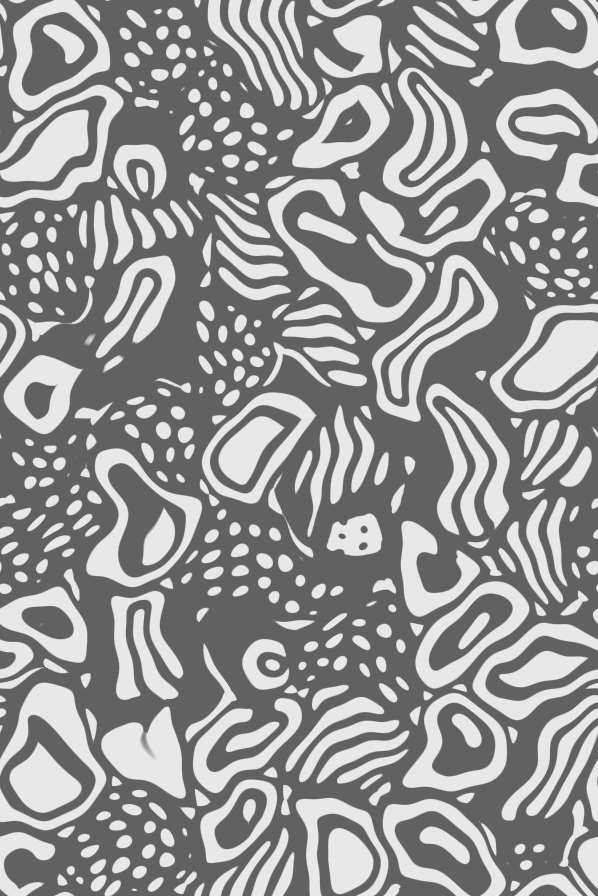
Reproduce this pattern procedurally as a Shadertoy shader.

```glsl
// Seamless doodle pattern: packed pale blobs, rings, bars and dots on dark grey.
const float TAU = 6.2831853;
const vec2 GRID = vec2(6.0, 9.0);   // motifs across and up the tile

vec4 hash4(vec2 c) {
    vec4 n = vec4(dot(c, vec2(127.1, 311.7)), dot(c, vec2(269.5, 183.3)),
                  dot(c, vec2(419.2, 371.9)), dot(c, vec2(83.7, 227.1)));
    return fract(sin(n) * 43758.5);
}

float smoothMax(float a, float b, float k) {
    float h = max(k - abs(a - b), 0.0) / k;
    return max(a, b) + 0.25 * k * h * h;
}

// Curved spine of a motif: local position, distance, weighted distance
vec4 spine(vec2 p, vec2 cell) {
    vec2 id = mod(cell, GRID);
    vec4 h = hash4(id);
    float angle = 1.2 * sin(TAU * dot(id / GRID, vec2(1.0, 2.0))) + 2.4 * (h.z - 0.5);
    float c = cos(angle), s = sin(angle);
    vec2 q = p - cell - 0.5 - 0.5 * (h.xy - 0.5);
    q = vec2(c * q.x + s * q.y, c * q.y - s * q.x);
    q.y += 0.12 * (sin(4.0 * q.x + TAU * h.x) - sin(TAU * h.x));
    float halfLength = 0.6 * h.w * h.w;
    float d = length(vec2(max(abs(q.x) - halfLength, 0.0), q.y));
    return vec4(q, d, d - 0.15 * fract(h.w * 7.0));
}

// Staggered, jittered pebbles
float pebbles(vec2 q, vec2 id) {
    vec2 g = q / 0.22;
    g.x += 0.5 * mod(floor(g.y), 2.0);
    vec4 h = hash4(floor(g) + id * 7.0);
    vec2 o = fract(g) - 0.5 - 0.25 * (h.xy - 0.5);
    return 0.22 * length(o * vec2(1.0, 0.85 + 0.4 * h.w)) - 0.055 - 0.025 * h.z;
}

// Signed distance of the motif that fills one cell; edge is the depth inside it
float motif(vec4 site, float edge, vec2 id) {
    vec2 q = site.xy;
    vec4 h = hash4(id + 31.0);
    float body = 0.05 - edge;
    float outline = max(body, edge - 0.17);
    float core = smoothMax(site.z - 0.1, 0.25 - edge, 0.05);

    // Outline with a core, sometimes opened on one side
    if (h.x < 0.28) {
        if (h.y < 0.45) {
            float opening = max(abs(q.x) - 0.1, -q.y);
            outline = smoothMax(outline, -opening, 0.06);
        }
        return min(outline, core);
    }
    // Row of bars across or along the spine
    if (h.x < 0.54) {
        float across = h.y < 0.65 ? q.x : q.y;
        float bar = abs(fract(across / 0.19) - 0.5) * 0.19 - 0.056;
        return smoothMax(bar, body, 0.08);
    }
    // Loose dots
    if (h.x < 0.66) return smoothMax(pebbles(q, id), body, 0.06);
    // Nested contours
    if (h.x < 0.80) return min(max(body, edge - 0.14), 0.225 - edge);
    // Even ring with an eye
    if (h.x < 0.97) {
        float ring = smoothMax(abs(site.z - 0.22) - 0.07, body, 0.05);
        return min(ring, site.z - 0.065);
    }
    // Solid leaf with dark spots
    return smoothMax(0.1 - edge, -pebbles(q, id) - 0.02, 0.04);
}

void mainImage(out vec4 fragColor, in vec2 fragCoord) {
    vec2 uv = fragCoord / iResolution.xy;
    vec2 p = uv * GRID;

    // Hand-drawn wobble with whole waves per tile
    p += 0.10 * sin(TAU * vec2(uv.y * 6.0 + uv.x, uv.x * 4.0 - uv.y * 2.0));
    p += 0.02 * sin(TAU * vec2(uv.y * 17.0 - uv.x * 3.0, uv.x * 13.0 + uv.y * 4.0));
    vec2 base = floor(p);

    // Nearest spine owns the point
    vec4 site = vec4(9.0);
    vec2 owner = base;
    for (int y = -2; y <= 2; y++)
    for (int x = -2; x <= 2; x++) {
        vec2 cell = base + vec2(x, y);
        vec4 s = spine(p, cell);
        if (s.w < site.w) { site = s; owner = cell; }
    }

    // Rounded depth from all borders, and the two nearest borders
    float sum = 0.0;
    vec2 borders = vec2(9.0);
    for (int y = -2; y <= 2; y++)
    for (int x = -2; x <= 2; x++) {
        vec2 cell = base + vec2(x, y);
        if (cell == owner) continue;
        float border = 0.5 * (spine(p, cell).w - site.w);
        sum += exp(-22.0 * border);
        borders = vec2(min(borders.x, border), min(borders.y, max(borders.x, border)));
    }
    float edge = -log(sum) / 22.0;
    float junction = length(borders) - 0.05;   // filler pebbles where gaps meet

    // Crisp edges, with the blur limited where cells change
    float shape = min(motif(site, edge, mod(owner, GRID)), junction);
    float pixel = GRID.x / iResolution.x;
    float blur = clamp(0.7 * fwidth(shape), 0.25 * pixel, 1.1 * pixel);
    vec3 darkGrey = vec3(0.38), paleGrey = vec3(0.91);
    fragColor = vec4(mix(paleGrey, darkGrey, smoothstep(-blur, blur, shape)), 1.0);
}
```
